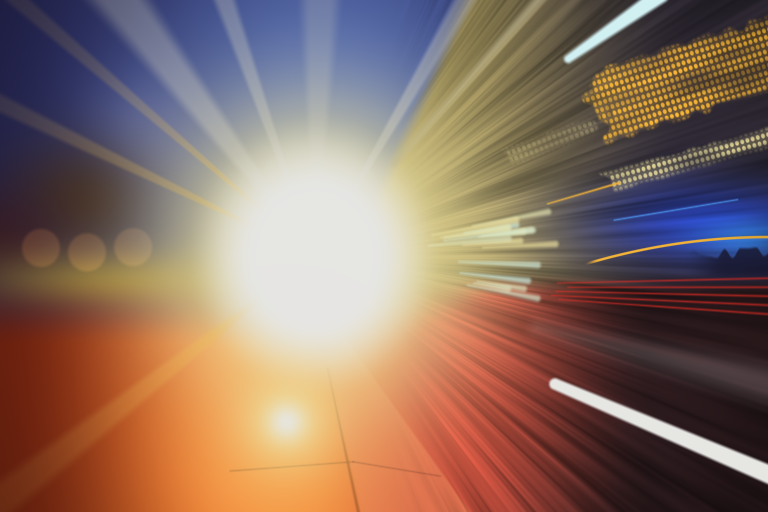
Write a Shadertoy shader that draws this background.

```glsl
const vec2 SUN = vec2(.615, .5);
const vec3 CREAM = vec3(.93, .88, .62);
const vec3 GOLD = vec3(.95, .7, .22);
const vec3 WHITE = vec3(.9, .9, .89);

float hash(vec2 p) {
  vec3 q = fract(p.xyx * .1031);
  q += dot(q, q.yzx + 33.33);
  return fract((q.x + q.y) * q.z);
}

float noise(vec2 p) {
  vec2 i = floor(p), f = fract(p);
  f *= f * (3. - 2. * f);
  return mix(mix(hash(i), hash(i + vec2(1, 0)), f.x),
             mix(hash(i + vec2(0, 1)), hash(i + 1.), f.x), f.y);
}

float glow(vec2 p, vec2 center, vec2 size) {
  vec2 d = (p - center) / size;
  return exp(-dot(d, d));
}

// Tapered capsule with a soft rim
float streak(vec2 p, vec2 a, vec2 b, float ra, float rb, float soft) {
  vec2 d = b - a;
  float t = clamp(dot(p - a, d) / dot(d, d), 0., 1.);
  return 1. - smoothstep(-soft, soft, length(p - a - d * t) - mix(ra, rb, t));
}

float beam(float angle, float direction, float width) {
  return 1. - smoothstep(.35 * width, width, abs(angle - direction));
}

// Tilted panel of small smeared lamps
float lampMesh(vec2 p, vec2 center, vec2 halfSize, float tilt) {
  float c = cos(tilt), s = sin(tilt);
  vec2 q = mat2(c, -s, s, c) * (p - center);
  vec2 edge = abs(q) - halfSize * (.85 + .3 * noise(q.yx * 45.));
  float panel = 1. - smoothstep(-.008, .008, max(edge.x, edge.y));
  float dots = 1. - smoothstep(.2, .5, length(abs(fract(q * vec2(95, 75)) - .5)));
  return panel * (.3 + .7 * dots) * (.5 + .6 * noise(q * vec2(12, 50)));
}

vec3 skyAndFacade(vec2 p) {
  vec3 c = mix(vec3(.13, .12, .29), vec3(.33, .43, .71), glow(p, vec2(.64, .78), vec2(.42, .45)));
  c = mix(c, vec3(.4, .45, .68), .6 * glow(p, vec2(.29, .74), vec2(.12)));
  c = mix(c, vec3(.25, .17, .12), .9 * glow(p, vec2(.16, .61), vec2(.15, .12)));
  c = mix(c, vec3(.24, .11, .13), .8 * glow(p, vec2(0, .53), vec2(.12, .1)));
  c = mix(c, vec3(.64, .52, .2), .85 * glow(p, vec2(.25, .45), vec2(.28, .06)));
  vec3 facade = mix(vec3(.62, .56, .34), vec3(.17, .15, .19), smoothstep(.8, 1.35, p.x));
  c = mix(c, facade, smoothstep(-.015, .025, p.x - .762 - .454 * (p.y - .678)));
  c = mix(c, vec3(.14, .22, .62), glow(p, vec2(1.4, .565), vec2(.23, .075)));
  return mix(c, vec3(.2, .5, .86), .8 * glow(p, vec2(1.47, .535), vec2(.1, .035)));
}

vec3 ground(vec2 p) {
  vec3 c = mix(vec3(.46, .14, .06), vec3(.94, .45, .17), smoothstep(0., .48, p.x));
  c = mix(c, vec3(.8, .31, .24), smoothstep(.58, .85, p.x));
  c = mix(c, vec3(.15, .09, .1), smoothstep(.85, 1.28, p.x));
  c = mix(c, vec3(.97, .7, .35), .75 * glow(p, vec2(.54, .1), vec2(.2, .22)));
  // Pavement and joints
  float kerb = smoothstep(-.004, .004, p.x - .918 + .718 * p.y);
  float slab = smoothstep(0., .01, p.x - .7 + .21 * p.y) * (1. - kerb);
  c = mix(c, vec3(.92, .55, .36), .45 * slab);
  float joint = streak(p, vec2(.64, .28), vec2(.7, 0), .001, .003, .003)
    + streak(p, vec2(.45, .08), vec2(.69, .098), .001, .001, .003)
    + streak(p, vec2(.69, .098), vec2(.86, .07), .001, .001, .003);
  return c * (1. - .22 * min(joint, 1.));
}

void mainImage(out vec4 fragColor, in vec2 fragCoord) {
  vec2 p = fragCoord / iResolution.y, ray = p - SUN;
  float r = length(ray), angle = atan(ray.y, ray.x);
  float right = smoothstep(.75, 1., p.x);

  // Scene with radial motion blur on the right
  float land = 1. - smoothstep(mix(.32, .42, right), .47, p.y);
  vec3 c = mix(skyAndFacade(p), ground(p), land);
  float blur = noise(vec2(angle * 45., r * 3.)) + .5 * noise(vec2(angle * 130., r * 5.));
  c *= 1. + right * .5 * (blur - .75);
  c += .16 * streak(p, vec2(1.05, .36), vec2(1.5, .25), .005, .035, .03);

  // Distant treeline and bokeh
  float trees = smoothstep(1.33, 1.42, p.x) * smoothstep(.44, .47, p.y);
  trees *= 1. - smoothstep(-.004, .004, p.y - .495 - .025 * noise(vec2(p.x * 65., 2)));
  c = mix(c, vec3(.1, .1, .2), .85 * trees);
  for (float i = 0.; i < 3.; i++) {
    float d = length(p - vec2(.08 + .09 * i, .505 + .02 * hash(vec2(i, 4))));
    c += vec3(.13, .08, .03) * (1. - smoothstep(.032, .042, d));
  }

  // Lamp panels and thin trails
  c = mix(c, GOLD, lampMesh(p, vec2(1.36, .85), vec2(.2, .065), .3));
  c = mix(c, CREAM, lampMesh(p, vec2(1.355, .69), vec2(.17, .016), .27));
  c = mix(c, CREAM, .35 * lampMesh(p, vec2(1.08, .725), vec2(.09, .014), .35));
  c = mix(c, GOLD, streak(p, vec2(1.07, .602), vec2(1.21, .643), .001, .002, .003));
  float arc = abs(p.y - .537 + .414 * (1.5 - p.x) * (1.5 - p.x));
  c = mix(c, GOLD, smoothstep(1.14, 1.17, p.x) * (1. - smoothstep(.001, .004, arc)));
  c = mix(c, vec3(.3, .6, .95), streak(p, vec2(1.2, .57), vec2(1.44, .61), .001, .001, .003));
  for (float i = 0.; i < 5.; i++) {
    vec2 start = vec2(1.06 + .05 * hash(vec2(i, 9)), .415 + .008 * i);
    float trail = streak(p, start, vec2(1.52, .385 + .018 * i), .001, .002, .003);
    c = mix(c, vec3(.85, .17, .14), .75 * trail);
  }

  // Sunlight halo and beams
  c = mix(c, CREAM, .95 * exp(-pow(r / .33, 3.)));
  float pale = .55 * beam(angle, 2.22, .1) + .5 * beam(angle, 1.91, .05)
    + .35 * beam(angle, 1.55, .1) + .6 * beam(angle, 1.04, .045);
  c = mix(c, vec3(.82, .81, .74), pale * exp(-.8 * r));
  float warm = beam(angle, 2.43, .03) + beam(angle, 2.69, .035) + beam(angle, -2.48, .06);
  c = mix(c, vec3(.92, .75, .35), .6 * warm * exp(-2.2 * r));

  // Blurred shop lights
  for (float i = 0.; i < 16.; i++) {
    float a = mix(-.22, .2, hash(vec2(i, 1))), from = .2 + .13 * hash(vec2(i, 2));
    vec2 dir = vec2(cos(a), sin(a)), start = SUN + dir * from;
    vec2 end = start + dir * (.06 + .12 * hash(vec2(i, 3)));
    vec3 tint = mix(CREAM, vec3(.8, .93, .9), hash(vec2(i, 5)));
    c = mix(c, tint, .65 * streak(p, start, end, .001, .006, .005));
  }

  // Sun core and low flare
  c = mix(c, WHITE, 1. - smoothstep(.12, .27, length(ray * vec2(1.05, .95))));
  c = mix(c, CREAM, .8 * glow(p, vec2(.56, .176), vec2(.085)));
  c = mix(c, WHITE, .9 * glow(p, vec2(.56, .176), vec2(.035)));

  // Bold light trails and vignette
  c = mix(c, vec3(.75, .72, .58), .6 * streak(p, vec2(.77, .68), vec2(1.06, 1.01), .003, .008, .01));
  c *= 1. - .22 * smoothstep(.55, 1., length(p - vec2(.75, .5)));
  c = mix(c, vec3(.82, .94, .95), streak(p, vec2(1.11, .885), vec2(1.29, 1.01), .008, .016, .005));
  c = mix(c, WHITE, streak(p, vec2(1.084, .25), vec2(1.51, .07), .011, .018, .004));
  fragColor = vec4(clamp(c, 0., 1.), 1);
}
```
